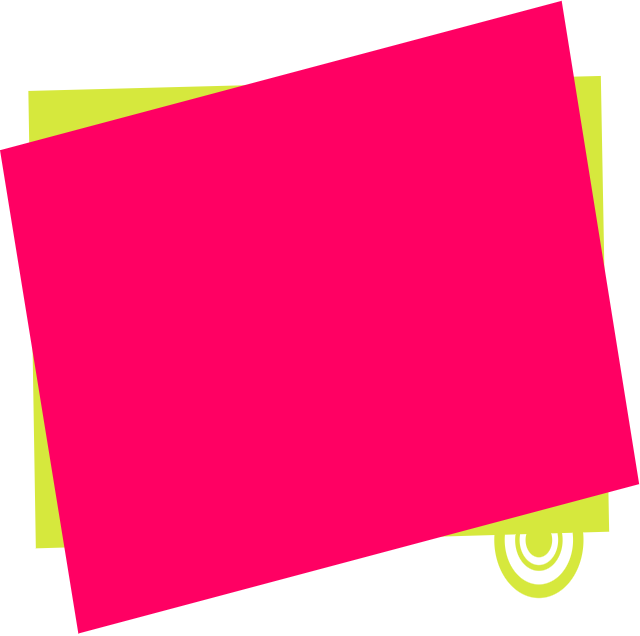
Reproduce this background procedurally as a WebGL 1 fragment shader.

```glsl
precision highp float;

uniform vec2 u_resolution;

#define PINK vec3(1.0, 0.0, 0.39)
#define LIME vec3(0.84, 0.91, 0.24)
#define PAPER vec3(1.0)
#define RING_CENTER vec2(0.842, 0.151)
#define RING_STRETCH 1.31

// Signed distance to the line a-b, positive on its right side
float rightOf(vec2 p, vec2 a, vec2 b) {
  vec2 along = normalize(b - a);
  vec2 offset = p - a;
  return offset.x * along.y - offset.y * along.x;
}

// Inner distance of a convex quad with clockwise corners
float quad(vec2 p, vec2 a, vec2 b, vec2 c, vec2 d) {
  return min(min(rightOf(p, a, b), rightOf(p, b, c)),
             min(rightOf(p, c, d), rightOf(p, d, a)));
}

// Coverage from an inner distance, softened over one pixel
float cover(float inside) {
  float pixel = 1.0 / min(u_resolution.x, u_resolution.y);
  return clamp(inside / pixel + 0.5, 0.0, 1.0);
}

// Nested oval bands: disc edges alternately add and remove colour
float ovalRings(vec2 p) {
  vec2 q = (p - RING_CENTER) / vec2(1.0, RING_STRETCH);
  float r = length(q);
  float outerBand = cover(0.0697 - r) - cover(0.0534 - r);
  float innerBand = cover(0.0371 - r) - cover(0.0301 - r);
  return outerBand + innerBand + cover(0.0208 - r);
}

void main() {
  vec2 p = gl_FragCoord.xy / u_resolution;

  // Rear card with the rings hanging from its lower edge
  float rearCard = cover(quad(p, vec2(0.0443, 0.857), vec2(0.9388, 0.8806),
                              vec2(0.9518, 0.164), vec2(0.056, 0.1378)));
  vec3 color = mix(PAPER, LIME, max(rearCard, ovalRings(p)));

  // Tilted front card
  float frontCard = cover(quad(p, vec2(0.0, 0.7638), vec2(0.8776, 0.9987),
                               vec2(0.9987, 0.2388), vec2(0.1224, 0.0039)));
  color = mix(color, PINK, frontCard);

  gl_FragColor = vec4(color, 1.0);
}
```
